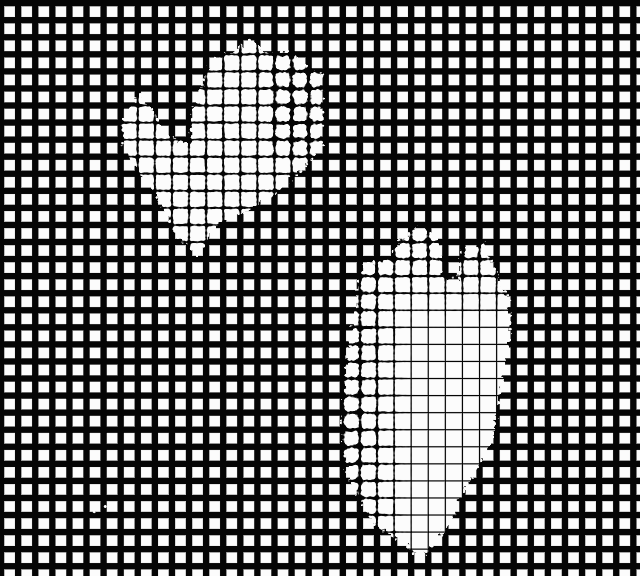
Reproduce this pattern procedurally as a WebGL 2 fragment shader.

```glsl
#version 300 es
precision highp float;
// A lattice of small white squares on black, with two ragged patches where
// the squares swell until they almost touch. Each patch is a polygon distance
// field roughened by cellular noise; it clips a grid of rounded boxes.

uniform vec2 u_resolution;
out vec4 fragColor;

// Lattice layout, in fractions of the canvas height
const vec2 FIRST_CELL = vec2(0.01667, 0.97977);
const vec2 PITCH = vec2(0.029667, 0.029624);

// Sizes in lattice cells
const float SQUARE_HALF = 0.315;
const float LOOSE_HALF = 0.42;
const float DENSE_HALF = 0.466;
const float LOOSE_ROUND = 0.25;
const float DENSE_ROUND = 0.03;
const float RIM_WIDTH = 0.035;
const float GRAIN_FREQUENCY = 3.5;
const float EDGE_ROUGHNESS = 0.42;
const float CELL_ROUGHNESS = 0.14;

const vec3 BLACK = vec3(0.02);
const vec3 RIM_WHITE = vec3(0.93);
const vec3 WHITE = vec3(0.99);

// Patch outlines as (column, row), rows counted downwards
const int CORNERS = 21;
const vec2 UPPER_PATCH[CORNERS] = vec2[CORNERS](
  vec2(14.0, 1.6), vec2(15.3, 2.5), vec2(16.3, 2.2), vec2(17.4, 3.2),
  vec2(18.35, 3.7), vec2(18.35, 7.85), vec2(17.1, 9.3), vec2(15.1, 11.1),
  vec2(13.85, 11.75), vec2(12.2, 12.5), vec2(11.0, 14.35), vec2(9.8, 13.2),
  vec2(8.7, 11.0), vec2(6.6, 8.1), vec2(6.6, 6.4), vec2(7.6, 4.7),
  vec2(9.5, 7.4), vec2(10.5, 7.7), vec2(10.7, 5.7), vec2(11.8, 2.8),
  vec2(13.1, 2.3));
const vec2 LOWER_PATCH[CORNERS] = vec2[CORNERS](
  vec2(24.0, 12.6), vec2(25.2, 13.2), vec2(25.3, 15.5), vec2(26.2, 15.6),
  vec2(26.45, 13.95), vec2(27.75, 13.55), vec2(29.3, 17.0), vec2(29.3, 19.3),
  vec2(28.25, 25.2), vec2(26.4, 28.5), vec2(25.8, 30.1), vec2(24.0, 32.2),
  vec2(23.1, 31.2), vec2(21.3, 30.1), vec2(19.7, 27.1), vec2(19.4, 24.2),
  vec2(19.7, 20.5), vec2(20.3, 16.1), vec2(20.75, 14.7), vec2(22.15, 14.5),
  vec2(22.8, 13.35));

vec2 hash2(vec2 p) {
  vec3 q = fract(p.xyx * vec3(0.1031, 0.1030, 0.0973));
  q += dot(q, q.yzx + 33.33);
  return fract((q.xx + q.yz) * q.zy);
}

// Distance to the nearest scattered point
float cellularNoise(vec2 p) {
  vec2 base = floor(p);
  float nearest = 2.0;
  for (int j = -1; j <= 1; j++)
    for (int i = -1; i <= 1; i++) {
      vec2 cell = base + vec2(i, j);
      nearest = min(nearest, length(cell + hash2(cell + 50.0) - p));
    }
  return nearest;
}

float polygonDistance(vec2 p, vec2 v[CORNERS]) {
  float d = 1e6;
  float side = 1.0;
  for (int i = 0, j = CORNERS - 1; i < CORNERS; j = i, i++) {
    vec2 e = v[j] - v[i];
    vec2 w = p - v[i];
    vec2 b = w - e * clamp(dot(w, e) / dot(e, e), 0.0, 1.0);
    d = min(d, dot(b, b));
    bvec3 c = bvec3(p.y >= v[i].y, p.y < v[j].y, e.x * w.y > e.y * w.x);
    if (all(c) || !any(c)) side = -side;
  }
  return side * sqrt(d);
}

float roundBox(vec2 p, float halfSize, float radius) {
  vec2 q = abs(p) - halfSize + radius;
  return length(max(q, 0.0)) + min(max(q.x, q.y), 0.0) - radius;
}

void main() {
  vec2 uv = gl_FragCoord.xy / u_resolution.y;
  vec2 grid = (uv - FIRST_CELL) * vec2(1.0, -1.0) / PITCH;
  vec2 local = fract(grid + 0.5) - 0.5;
  float pixel = 1.0 / (u_resolution.y * PITCH.y);

  // Regular squares
  float square = roundBox(local, SQUARE_HALF, 0.02);

  // Ragged patches
  float grain = cellularNoise(grid * GRAIN_FREQUENCY) - 0.42;
  float upper = polygonDistance(grid, UPPER_PATCH);
  float lower = polygonDistance(grid, LOWER_PATCH);
  float patchEdge = min(upper, lower) + grain * EDGE_ROUGHNESS + 0.04;

  // Swollen cells: sparse at upper right, densest inside the lower patch
  float sparse = smoothstep(14.0, 16.5, grid.x) * smoothstep(9.5, 7.0, grid.y);
  float upperDensity = 0.5 - 0.6 * sparse;
  float lowerDensity = smoothstep(19.5, 24.0, grid.x) * smoothstep(12.0, 19.0, grid.y);
  float density = upper < lower ? upperDensity : lowerDensity;
  float swollen = roundBox(local, mix(LOOSE_HALF, DENSE_HALF, density),
                           mix(LOOSE_ROUND, DENSE_ROUND, density));
  swollen += grain * CELL_ROUGHNESS * (1.0 - density);
  float grown = max(swollen, patchEdge);

  // Two stray specks at lower left
  float specks = min(length(grid - vec2(4.95, 29.3)), length(grid - vec2(5.6, 29.0))) - 0.09;

  float shape = min(min(square, grown), specks);
  float coverage = clamp(0.5 - shape / pixel, 0.0, 1.0);
  vec3 ink = mix(RIM_WHITE, WHITE, smoothstep(0.0, RIM_WIDTH, -shape - 0.5 * RIM_WIDTH));
  fragColor = vec4(mix(BLACK, ink, coverage), 1.0);
}
```
